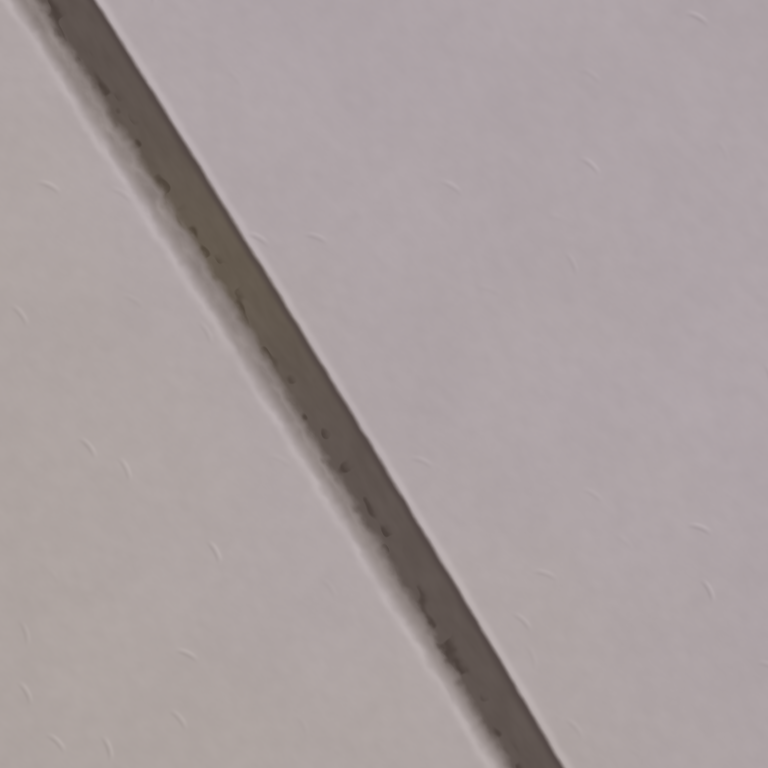
Reproduce this texture procedurally as a Shadertoy shader.

```glsl
const vec3 PAPER_WARM = vec3(0.680, 0.642, 0.628);
const vec3 PAPER_COOL = vec3(0.680, 0.640, 0.655);
const vec3 STRIPE = vec3(0.370, 0.330, 0.312);
const vec3 STRIPE_OLIVE = vec3(0.395, 0.355, 0.312);
const vec3 RIM_DARK = vec3(0.315, 0.272, 0.265);
const vec3 FRINGE = vec3(0.560, 0.520, 0.508);

// Each edge: x at the top, x at the bottom, sideways bow in the middle
const vec3 RIGHT_EDGE = vec3(0.124, 0.734, 0.006);
const vec3 CORE_EDGE = vec3(0.048, 0.663, 0.010);
const vec3 OUTER_EDGE = vec3(0.012, 0.643, 0.005);
const float EDGE_COS = 0.854;
const vec2 ALONG = vec2(0.520, -0.854);

const float GRAIN = 0.022;
const float MOTTLE = 0.020;
const float FIBER_CELLS = 13.0;
const float FIBER_CHANCE = 0.30;

float hash(vec2 p) {
    return fract(sin(dot(p, vec2(127.1, 311.7))) * 43758.5453);
}

float noise(vec2 p) {
    vec2 i = floor(p), f = fract(p);
    f = f * f * (3.0 - 2.0 * f);
    return mix(mix(hash(i), hash(i + vec2(1, 0)), f.x),
               mix(hash(i + vec2(0, 1)), hash(i + vec2(1, 1)), f.x), f.y);
}

float fbm(vec2 p) {
    float sum = 0.0, amp = 0.5;
    for (int i = 0; i < 4; i++) {
        sum += amp * noise(p);
        p = mat2(1.6, 1.2, -1.2, 1.6) * p + 7.3;
        amp *= 0.5;
    }
    return sum / 0.9375;
}

// Signed distance to a slightly bowed slanted edge, positive to its right
float edgeDistance(vec2 p, vec3 edge) {
    float t = 1.0 - p.y;
    float x = mix(edge.x, edge.y, t) + edge.z * 4.0 * t * (1.0 - t);
    return (p.x - x) * EDGE_COS;
}

// Short raised fibers: a lit line with a shaded line beside it
float fibers(vec2 p) {
    vec2 q = p * FIBER_CELLS, cell = floor(q);
    float sum = 0.0;
    for (int j = -1; j <= 1; j++)
    for (int i = -1; i <= 1; i++) {
        vec2 id = cell + vec2(i, j);
        vec2 center = id + vec2(hash(id + 3.1), hash(id + 8.7));
        float angle = -0.8 + 1.0 * (hash(id + 5.3) - 0.5);
        vec2 dir = vec2(cos(angle), sin(angle));
        vec2 d = q - center;
        float along = dot(d, dir);
        float across = dot(d, vec2(-dir.y, dir.x)) + 0.8 * along * along;
        float body = smoothstep(0.26, 0.05, abs(along)) * step(hash(id), FIBER_CHANCE);
        float lit = exp(-pow((across - 0.03) / 0.03, 2.0));
        float shade = exp(-pow((across + 0.04) / 0.03, 2.0));
        sum += body * (lit - shade) * hash(id + 1.9);
    }
    return sum;
}

vec3 paper(vec2 p) {
    float cool = smoothstep(-0.35, 0.75, p.x * 0.7 + p.y * 0.6 - 0.35 + 0.6 * (fbm(p * 4.0) - 0.5));
    vec3 col = mix(PAPER_WARM, PAPER_COOL, cool);
    col += MOTTLE * (fbm(p * 9.0 + 4.0) - 0.5);
    vec2 slanted = vec2(p.x + p.y, (p.y - p.x) * 0.65);
    col += GRAIN * (fbm(slanted * 60.0) - 0.5);
    col += 0.035 * fibers(p);
    return col - 0.035 * smoothstep(0.75, 1.35, length(p - vec2(0.45, 0.3)));
}

void mainImage(out vec4 fragColor, in vec2 fragCoord) {
    vec2 p = fragCoord / iResolution.xy;
    float aa = 1.0 / iResolution.y;
    vec2 strip = vec2(dot(p, ALONG), dot(p, vec2(-ALONG.y, ALONG.x)));

    // Ragged outlines
    float ragged = fbm(strip * vec2(45.0, 70.0)) - 0.5;
    float fine = noise(strip * vec2(130.0, 90.0)) - 0.5;
    float right = edgeDistance(p, RIGHT_EDGE) + 0.003 * ragged;
    float core = edgeDistance(p, CORE_EDGE) + 0.014 * ragged + 0.003 * fine;
    float outer = edgeDistance(p, OUTER_EDGE) + 0.008 * ragged + 0.002 * fine;

    // Paper with pale lips beside the groove
    vec3 col = paper(p);
    col += 0.045 * exp(-pow((right - 0.006) / 0.005, 2.0));
    col += 0.035 * exp(-pow((outer + 0.004) / 0.006, 2.0)) * (0.5 + noise(strip * 40.0));

    // Soft fringe on the left, then the dark core
    vec3 fringe = FRINGE + 0.12 * ragged;
    col = mix(col, fringe, smoothstep(-0.004, 0.016, outer));
    vec3 dark = mix(STRIPE, STRIPE_OLIVE, exp(-pow((p.y - 0.66) / 0.16, 2.0)));
    dark += 0.035 * (fbm(strip * vec2(35.0, 90.0) + 2.0) - 0.5);
    float pits = smoothstep(0.58, 0.78, noise(strip * vec2(60.0, 85.0)));
    dark -= 0.07 * pits * exp(-pow((core - 0.010) / 0.008, 2.0));
    dark = mix(dark, RIM_DARK, 0.75 * exp(-pow((right + 0.004) / 0.005, 2.0)));
    float inCore = smoothstep(-0.009, 0.008, core);
    vec3 groove = mix(col, dark, inCore);
    float inside = 1.0 - smoothstep(-0.0025 - aa, 0.0025 + aa, right);
    vec3 outside = paper(p) + 0.045 * exp(-pow((right - 0.006) / 0.005, 2.0));
    fragColor = vec4(mix(outside, groove, inside), 1.0);
}
```
